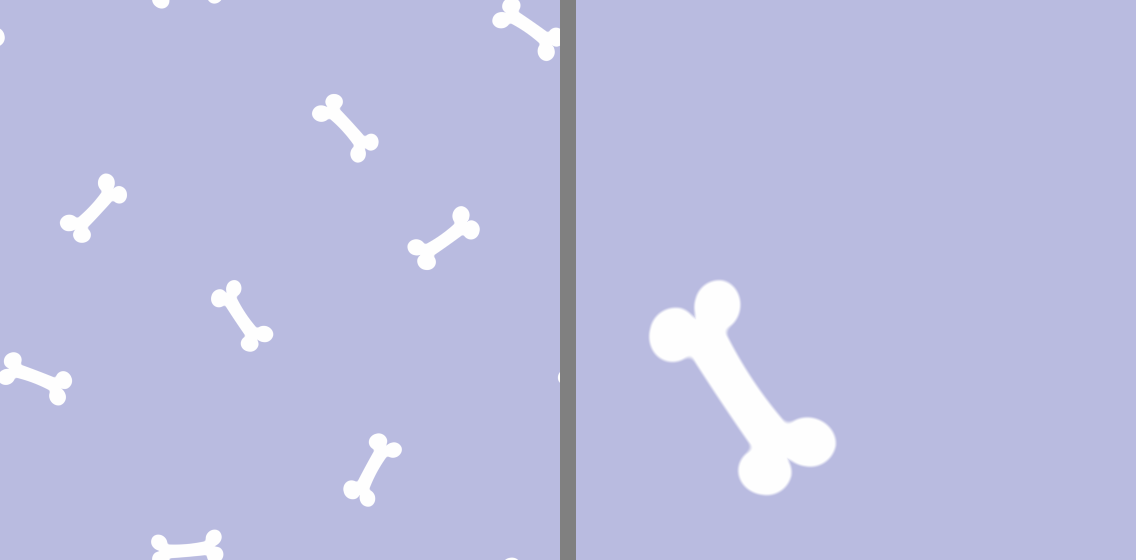
Left, the full canvas; right, a detail of the centre.
A WebGL 2 fragment shader for this pattern:

```glsl
#version 300 es
precision highp float;
// Small white bones, tilted every way, scattered sparsely on a plain lavender ground.

#define BONE_COUNT 8
#define LATTICE_ORIGIN vec2(0.327, 0.045)
#define LATTICE_STEP vec2(0.375, 0.125)
#define JITTER 0.09
#define MAX_TILT 1.1
#define HALF_LENGTH 0.0488
#define HALF_GAP 0.0156
#define LOBE_RADIUS 0.0152
#define SHAFT_RADIUS 0.0125
#define BEND 0.0028
#define SOFTNESS 0.0012

uniform vec2 u_resolution;
out vec4 fragColor;

const vec3 LAVENDER = vec3(0.727, 0.733, 0.880);
const vec3 WHITE = vec3(0.996);

vec2 hash2(float n) {
    return fract(sin(vec2(n * 12.99 + 1.7, n * 78.23 + 4.1)) * 4375.85);
}

float smoothMin(float a, float b, float k) {
    float h = max(k - abs(a - b), 0.0) / k;
    return min(a, b) - 0.25 * k * h * h;
}

// Signed distance to a slightly curved bone lying along x
float boneDistance(vec2 p, float seed) {
    float along = p.x / HALF_LENGTH;
    float bendSide = hash2(seed + 31.0).x < 0.5 ? -1.0 : 1.0;
    p.y += bendSide * BEND * (min(along * along, 1.5) - 0.5);

    // Shaft, a little wider towards its ends
    float waist = SHAFT_RADIUS * (0.92 + 0.16 * min(along * along, 1.0));
    vec2 box = abs(p) - vec2(HALF_LENGTH, waist);
    float shaft = length(max(box, 0.0)) + min(max(box.x, box.y), 0.0);

    // Two uneven round lobes at the nearer end
    float end = p.x < 0.0 ? -1.0 : 1.0;
    vec2 size = LOBE_RADIUS * (0.93 + 0.14 * hash2(seed + 7.0 * end + 50.0));
    vec2 lobe = vec2(abs(p.x) - HALF_LENGTH, p.y);
    float upper = length(lobe - vec2(0.0, HALF_GAP)) - size.x;
    float lower = length(lobe + vec2(0.0, HALF_GAP)) - size.y;
    return smoothMin(shaft, min(upper, lower), 0.005);
}

void main() {
    vec2 uv = gl_FragCoord.xy / u_resolution.y;
    float nearest = 1.0;

    // Bones on a jittered slanted lattice that wraps at the canvas edges
    for (int i = 0; i < BONE_COUNT; i++) {
        float id = float(i);
        vec2 center = LATTICE_ORIGIN + id * LATTICE_STEP + JITTER * (hash2(id) - 0.5);
        vec2 offset = uv - center;
        offset -= floor(offset + 0.5);

        float tilt = MAX_TILT * sin(1.7 * id + 0.08);
        vec2 axis = vec2(cos(tilt), sin(tilt));
        vec2 local = vec2(dot(offset, axis), dot(offset, vec2(-axis.y, axis.x)));
        nearest = min(nearest, boneDistance(local, id));
    }

    float edge = max(SOFTNESS, 0.6 / u_resolution.y);
    float coverage = 1.0 - smoothstep(-edge, edge, nearest);
    fragColor = vec4(mix(LAVENDER, WHITE, coverage), 1.0);
}
```
